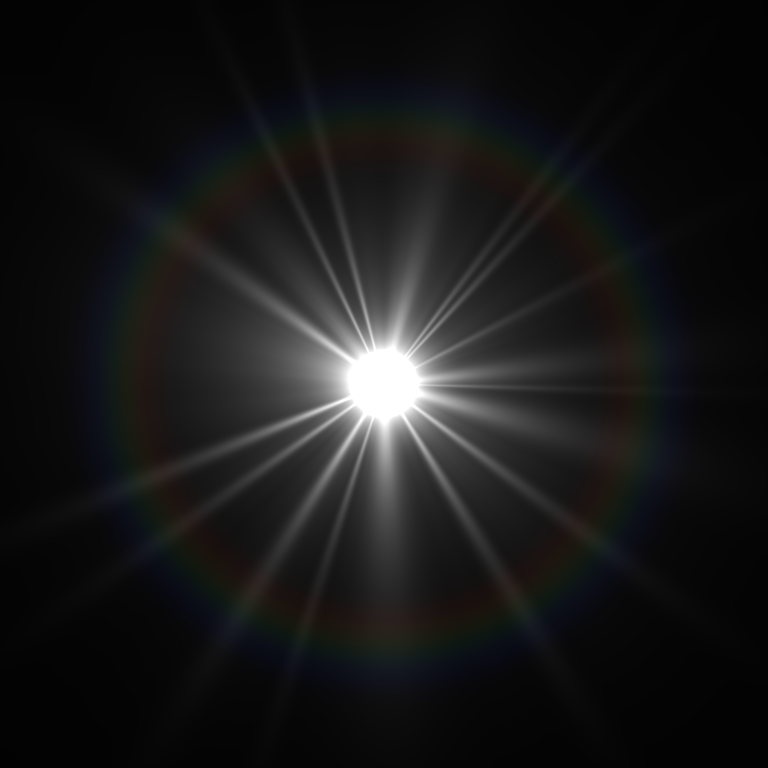
A three.js fragment shader for this background:

```glsl
// White starburst flare with uneven light rays and a faint rainbow halo on black.
#define CENTER vec2(0.5, 0.5)
#define GLOW 0.047        // strength of the 1/r glow
#define REACH 0.39        // radius where the glow fades out
#define CORE_RADIUS 0.037
#define RAY_FLOOR 0.64    // light left between the rays
#define STREAKS 0.30      // contrast of the fine streaks
#define HALO_RADII vec3(0.318, 0.344, 0.374)
#define HALO_WIDTH 0.029
#define HALO_TINT vec3(0.050, 0.046, 0.050)
#define NIGHT vec3(0.008)

varying vec2 vUv;

float hash(float n) {
  return fract(sin(n * 127.1 + 3.7) * 4375.85);
}

// Smooth noise around the circle; turn runs from 0 to 1.
float ringNoise(float turn, float cells, float seed) {
  float x = turn * cells;
  float i = floor(x);
  float f = smoothstep(0.0, 1.0, x - i);
  float a = hash(mod(i, cells) + seed);
  float b = hash(mod(i + 1.0, cells) + seed);
  return mix(a, b, f);
}

// Soft ray: direction and half width in degrees.
float beam(float angle, float direction, float halfWidth, float strength) {
  float d = mod(angle - direction + 180.0, 360.0) - 180.0;
  d /= halfWidth;
  return strength * exp(-d * d);
}

// Broad shafts of light
float shafts(float a) {
  return beam(a, 76.0, 8.0, 0.65)
       + beam(a, 165.0, 22.0, 0.42)
       + beam(a, 127.0, 8.0, 0.30)
       + beam(a, 6.0, 5.0, 0.55)
       + beam(a, -16.0, 6.5, 0.75)
       + beam(a, -89.0, 8.0, 0.75);
}

// Narrow bright rays
float spikes(float a) {
  return beam(a, 104.5, 1.7, 0.75)
       + beam(a, 115.5, 1.5, 0.70)
       + beam(a, 144.0, 3.6, 0.80)
       + beam(a, 52.5, 1.6, 0.55)
       + beam(a, 47.5, 1.6, 0.60)
       + beam(a, 27.5, 1.8, 0.35)
       + beam(a, -1.5, 1.2, 0.35)
       + beam(a, -36.5, 2.4, 0.75)
       + beam(a, -58.5, 2.6, 0.85)
       + beam(a, -108.0, 1.8, 0.60)
       + beam(a, -122.0, 2.8, 0.85)
       + beam(a, -145.0, 2.2, 0.75)
       + beam(a, -158.0, 2.4, 1.00);
}

// Fine streaks from octaves of angular noise
float streaks(float turn) {
  float sum = 0.0;
  float weight = 0.5;
  float cells = 36.0;
  for (int i = 0; i < 3; i++) {
    sum += weight * (ringNoise(turn, cells, cells) - 0.5);
    weight *= 0.5;
    cells *= 2.0;
  }
  return sum;
}

void main() {
  vec2 p = vUv - CENTER;
  float r = max(length(p), 0.001);
  float angle = degrees(atan(p.y, p.x + 0.00001));

  // Rays blend into an even disc near the core
  float rays = RAY_FLOOR + shafts(angle) + spikes(angle)
             + STREAKS * streaks(angle / 360.0 + 0.5);
  rays = mix(1.0, rays, smoothstep(0.015, 0.11, r));

  // Glow and core
  float fade = r / REACH;
  float light = GLOW / r * exp(-fade * fade) * rays;
  light += 1.0 - smoothstep(CORE_RADIUS * 0.75, CORE_RADIUS * 1.25, r);

  // Halo, red inside and blue outside
  vec3 band = (vec3(r) - HALO_RADII) / HALO_WIDTH;
  vec3 halo = HALO_TINT * exp(-band * band);

  vec3 color = NIGHT + vec3(light) + halo;
  gl_FragColor = vec4(min(color, vec3(1.0)), 1.0);
}
```
